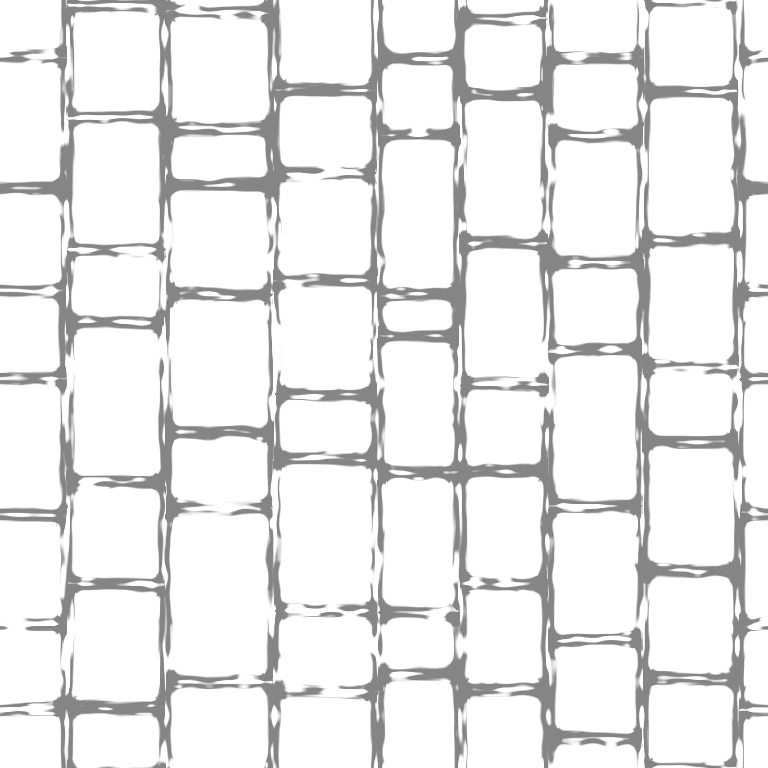
This pattern is drawn by a WebGL 2 fragment shader. Its source:

```glsl
#version 300 es
precision highp float;
// Tiling stone paving: eight columns of rounded blocks with frayed grey double joints.

uniform vec2 u_resolution;
out vec4 fragColor;

const float ROWS = 7.0;

float hash(vec2 p) {
    vec3 q = fract(vec3(p.xyx) * 0.1031);
    q += dot(q, q.yzx + 33.33);
    return fract((q.x + q.y) * q.z);
}

// Value noise that wraps after `period` cells
float noise(vec2 uv, vec2 period, float seed) {
    vec2 p = uv * period;
    vec2 i = floor(p);
    vec2 f = fract(p);
    f = f * f * (3.0 - 2.0 * f);
    vec2 a = mod(i, period) + seed;
    vec2 b = mod(i + 1.0, period) + seed;
    return mix(mix(hash(a), hash(vec2(b.x, a.y)), f.x),
               mix(hash(vec2(a.x, b.y)), hash(b), f.x), f.y);
}

// Left edge of a column; the bulge varies the column widths
float columnEdge(float i) {
    float offset = i - 2.8;
    return i / 8.0 + 0.03 * exp(-offset * offset / 1.5);
}

// Height of a horizontal joint, in rows
float rowEdge(float column, float k) {
    return k + 0.72 * (hash(vec2(column * 5.0 + 3.0, mod(k, ROWS) + 17.0)) - 0.5);
}

// Distances to the nearest vertical and horizontal joint centres
vec2 jointDistance(vec2 uv) {
    float x = fract(uv.x - 0.087);
    float column = 0.0;
    for (float i = 1.0; i < 8.0; i++) {
        if (x >= columnEdge(i)) column = i;
    }
    float dx = min(abs(x - columnEdge(column)), abs(columnEdge(column + 1.0) - x));

    float y = fract(uv.y + hash(vec2(column, 41.0))) * ROWS;
    float k = floor(y);
    if (y < rowEdge(column, k)) k -= 1.0;
    else if (y >= rowEdge(column, k + 1.0)) k += 1.0;
    float dy = min(y - rowEdge(column, k), rowEdge(column, k + 1.0) - y) / ROWS;
    return vec2(dx, dy);
}

void main() {
    vec2 uv = gl_FragCoord.xy / u_resolution;

    // Hand-drawn wobble
    vec2 wobble = vec2(noise(uv, vec2(26.0), 5.0), noise(uv, vec2(26.0), 71.0)) - 0.5;
    vec2 joint = jointDistance(uv + 0.004 * wobble);

    // Streaks run along the closer joint
    bool upright = joint.x < joint.y;
    float streak = noise(uv, upright ? vec2(170.0, 44.0) : vec2(44.0, 170.0), 13.0);
    float wear = noise(uv, vec2(14.0), 29.0) - 0.5;

    // Rounded block with a frayed rim
    float radius = 0.013;
    vec2 q = radius + 0.0082 - joint;
    float block = length(max(q, 0.0)) + min(max(q.x, q.y), 0.0) - radius;
    float ink = smoothstep(-0.0015, 0.0015, block + 0.005 * (streak - 0.5));

    // White flecks split the joint, except where joints cross
    float core = 1.0 - smoothstep(0.0005, 0.0045, min(joint.x, joint.y));
    float crossing = 1.0 - smoothstep(0.009, 0.02, max(joint.x, joint.y));
    float fleck = smoothstep(0.53, 0.76, 0.9 * streak + 0.28 * core + 0.4 * wear - 0.35 * crossing);
    ink *= 1.0 - fleck;

    fragColor = vec4(mix(vec3(1.0), vec3(0.52), ink), 1.0);
}
```
